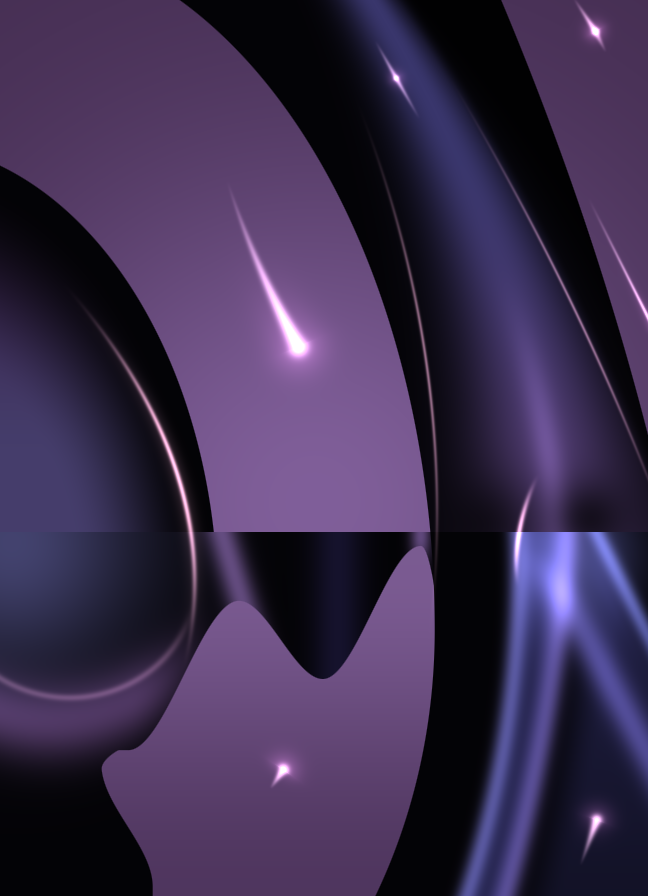
This background is drawn by a WebGL 2 fragment shader. Its source:

```glsl
#version 300 es
precision highp float;
// Draws violet panels split by glossy dark curves, with silky beams and falling sparks.
uniform vec2 u_resolution;
out vec4 fragColor;

const vec3 INK = vec3(.012, .01, .022);
const vec3 PINK = vec3(1., .72, .86);

// Antialiased coverage of the region where f is negative
float cover(float f) { return clamp(.5 - f / max(fwidth(f), 1e-5), 0., 1.); }

// Soft ridge around zero
float ridge(float d, float w) { return exp(-d * d / (w * w)); }

// Fades in after a and out before b
float span(float a, float b, float y) {
  float t = clamp((y - a) / (b - a), 0., 1.);
  return smoothstep(0., .5, t) * smoothstep(1., .5, t);
}

// Tapered spark, brightest at its head
vec3 spark(vec2 p, vec2 head, vec2 tail, float w, float bend) {
  vec2 axis = tail - head, q = p - head;
  float len = length(axis), h = dot(q, axis) / (len * len);
  float t = clamp(h, 0., 1.);
  float side = (q.x * axis.y - q.y * axis.x) / len - bend * t * (1. - t);
  float d = length(vec2(side, (h - t) * len));
  float core = ridge(d, mix(w, .012, sqrt(t))) * pow(1. - t, 1.2);
  float halo = .25 * ridge(d, w * 3.) * pow(1. - t, 4.);
  return core * vec3(1.1, .85, 1.) + halo * vec3(.9, .5, .85);
}

// Upper panel: violet field, dark dome, blue silk ribbon
vec3 upperPanel(vec2 p, float dome, float outer) {
  float glow = exp(-.11 * dot(p - vec2(2.7, 4.3), p - vec2(2.7, 4.3)));
  vec3 field = mix(vec3(.265, .175, .315), vec3(.5, .37, .6), glow);

  float x = p.x - (3.2 + .62 * p.y - .06 * p.y * p.y);
  float width = x < 0. ? .3 + .09 * p.y : .2 + .13 * p.y;
  vec3 silk = mix(vec3(.21, .2, .4), vec3(.3, .22, .41), smoothstep(1., 4.5, p.y));
  vec3 ribbon = INK + silk * ridge(x, width);
  ribbon += vec3(.14, .11, .18) * ridge(x, .13) * smoothstep(2.2, 4., p.y);
  ribbon *= 1. - .7 * exp(-dot(p - vec2(5.05, 4.45), p - vec2(5.05, 4.45)) * 9.);
  ribbon *= 1. - .6 * exp(-dot(p - vec2(4.2, 4.5), p - vec2(4.2, 4.5)) * 6.);
  float rim = 4.5 + .53 * (p.y - 1.8) - .03 * (p.y - 1.8) * (p.y - 1.8);
  ribbon *= mix(1., .3, smoothstep(-.05, .12, p.x - rim));
  ribbon += .5 * PINK * ridge(p.x - rim, .014) * span(.6, 4.8, p.y);

  float right = p.x - (4.3 + .42 * p.y - .022 * p.y * p.y);
  vec3 col = mix(field, ribbon, cover(-outer) * cover(right));
  vec3 violet = mix(vec3(.22, .14, .3), vec3(.27, .24, .42), smoothstep(2., 4., p.y));
  vec3 inside = mix(INK, violet, smoothstep(.96, .56, dome + 1.));
  return mix(col, inside, cover(dome));
}

// Lower panel: wavy violet shape, dark folds, fanned blue beams
vec3 lowerPanel(vec2 p, float outer) {
  vec3 folds = INK + vec3(.25, .25, .41) * exp(-dot(p - vec2(.1, 4.65), p - vec2(.1, 4.65)) * .8);
  folds += vec3(.27, .18, .32) * ridge(p.y - (6.12 + .3 * p.x - .35 * p.x * p.x), .33)
         * smoothstep(2., 1.1, p.x);
  folds += vec3(.36, .27, .45) * ridge(p.x - 1.9 - .3 * (p.y - 4.56), .14);
  folds += vec3(.07, .06, .15) * ridge(p.x - 2.9, .22);
  folds += vec3(.36, .27, .46) * ridge(p.x - 3.61, .09) * smoothstep(5., 4.6, p.y);
  float arc = length((p - vec2(.6, 5.)) / vec2(1.07, .98)) - 1.;
  folds += .2 * PINK * ridge(arc, .03) * smoothstep(5.1, 5.7, p.y);

  // Wavy top edge and curled left edge
  float top = p.x < 2.05 ? mix(6.43, 5.15, smoothstep(1.1, 2.05, p.x))
            : p.x < 2.77 ? mix(5.15, 5.82, smoothstep(2.05, 2.77, p.x))
            : mix(5.82, 4.68, smoothstep(2.77, 3.61, p.x));
  float beyond = max(p.x - 3.61, 0.);
  top += 26. * beyond * beyond;
  float above = max(6.6 - p.y, 0.);
  float left = mix(.87, 1.31, smoothstep(6.55, 7.6, p.y)) + min(5. * above * above, .15);
  vec3 field = mix(vec3(.48, .355, .57), vec3(.31, .21, .37), smoothstep(4.8, 7.7, p.y));
  vec3 col = mix(folds, field, cover(top - p.y) * cover(left - p.x));

  // Beams
  float t = p.y - 4.56;
  float b1 = p.x - (4.44 + .04 * t - .058 * t * t);
  float b2 = p.x - (4.87 - .06 * t - .035 * t * t);
  float b3 = p.x - (5.12 + .5 * t);
  float b4 = p.x - (4.55 + .53 * t);
  vec3 beams = INK + vec3(.12, .12, .26) * smoothstep(-.15, .15, b1) * smoothstep(.15, -.15, b2);
  beams += vec3(.25, .26, .46) * exp(-dot(p - vec2(4.85, 4.75), p - vec2(4.85, 4.75)) * 3.)
         * smoothstep(-.1, .1, b1);
  beams += vec3(.13, .13, .28) * smoothstep(.1, -.2, b3) * smoothstep(0., .5, b2) * exp(-.25 * t);
  beams += vec3(.27, .27, .46) * ridge(b1, .09);
  beams += vec3(.27, .23, .42) * ridge(b2, .11);
  beams += vec3(.28, .3, .52) * ridge(b3, .08);
  beams += vec3(.22, .2, .38) * ridge(b4, .16) * smoothstep(.1, .6, t);
  return mix(col, beams, cover(-outer));
}

void main() {
  // Canvas spans 5.56 by 7.68 units, with y measured downward
  vec2 uv = gl_FragCoord.xy / u_resolution;
  vec2 p = vec2(uv.x, 1. - uv.y) * vec2(5.56, 7.68);
  float dome = length((p - vec2(-.85, 5.2)) / vec2(2.72, 3.98)) - 1.;
  float outer = length(vec2(p.x / 3.73, (p.y - 5.4) / (p.y < 5.4 ? 5.93 : 4.52))) - 1.;
  vec3 col = mix(lowerPanel(p, outer), upperPanel(p, dome, outer), cover(p.y - 4.56));

  // Hairline reflections crossing the seam
  float k = p.y - 5.;
  float hair = p.x - (1.67 - .17 * k * k);
  col += PINK * (ridge(hair, .022) + .15 * ridge(hair, .08)) * span(2.4, 5.8, p.y);
  k = p.y - 4.4;
  col += .55 * PINK * ridge(p.x - (3.75 - .055 * k * k), .014) * span(.8, 5.5, p.y);
  k = p.y - 4.85;
  col += PINK * ridge(p.x - (4.43 + .3 * k * k), .022) * span(4.05, 5.05, p.y);

  // Sparks
  col += spark(p, vec2(2.56, 2.97), vec2(1.95, 1.55), .075, .15);
  col += .8 * spark(p, vec2(5.11, .27), vec2(4.92, -.02), .03, 0.);
  col += .6 * spark(p, vec2(5.11, .27), vec2(5.2, .45), .03, 0.);
  col += .6 * spark(p, vec2(3.4, .67), vec2(3.22, .35), .022, 0.);
  col += .6 * spark(p, vec2(3.4, .67), vec2(3.6, 1.02), .022, 0.);
  col += .8 * spark(p, vec2(5.6, 2.8), vec2(5.05, 1.7), .015, 0.);
  col += spark(p, vec2(2.43, 6.6), vec2(2.32, 6.76), .045, 0.);
  col += spark(p, vec2(5.12, 7.03), vec2(4.98, 7.42), .045, 0.);
  fragColor = vec4(clamp(col, 0., 1.), 1.);
}
```
